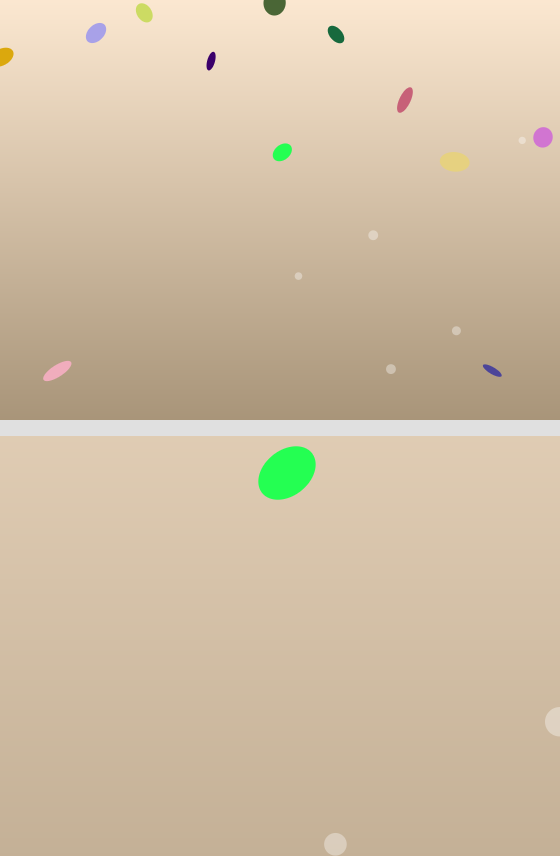
Top, the full canvas; bottom, a detail of the centre.
Give the GLSL for this background, as a Shadertoy shader.

```glsl
// Scattered flat confetti ellipses and a few pale specks on a warm vertical gradient.
// Pieces are spread over horizontal slots with hashed offset, size and tilt,
// then drawn as antialiased ellipse distances in units of the canvas height.

const vec3 SKY_TOP = vec3(0.985, 0.908, 0.818);
const vec3 SKY_BOTTOM = vec3(0.660, 0.583, 0.475);

const int PIECE_COUNT = 12;
const int LOW_PERIOD = 9;                       // one piece per period lies low
const vec2 HIGH_BAND = vec2(0.60, 1.0);
const vec2 LOW_BAND = vec2(0.06, 0.13);
const vec2 PIECE_RADIUS = vec2(0.021, 0.042);   // long half axis, min and max
const vec2 PIECE_RATIO = vec2(0.27, 1.0);       // short to long axis

const int SPECK_COUNT = 5;
const vec2 SPECK_RADIUS = vec2(0.008, 0.0125);
const vec2 SPECK_BAND = vec2(0.03, 0.72);
const float SPECK_START = 0.45;                 // specks keep to the right of this
const float SPECK_OPACITY = 0.36;

// Piece colours from left to right
const vec3 PALETTE[PIECE_COUNT] = vec3[](
    vec3(0.86, 0.66, 0.05), vec3(0.94, 0.68, 0.74), vec3(0.66, 0.63, 0.91),
    vec3(0.80, 0.86, 0.39), vec3(0.23, 0.00, 0.42), vec3(0.29, 0.40, 0.21),
    vec3(0.14, 1.00, 0.32), vec3(0.09, 0.41, 0.24), vec3(0.78, 0.38, 0.47),
    vec3(0.90, 0.82, 0.50), vec3(0.30, 0.27, 0.60), vec3(0.82, 0.46, 0.82));

// Integer hash of an index and a channel, from 0 to 1
float hash(int index, int channel) {
    uint state = uint(index * 16 + channel) * 747796405u + 2891336453u;
    state = ((state >> ((state >> 28u) + 4u)) ^ state) * 277803737u;
    state = (state >> 22u) ^ state;
    return float(state >> 8u) / 16777216.0;
}

float hashRange(int index, int channel, vec2 range) {
    return mix(range.x, range.y, hash(index, channel));
}

// Approximate signed distance to an ellipse with half axes r
float ellipseDistance(vec2 p, vec2 r) {
    float k = length(p / r);
    return k * (k - 1.0) / max(length(p / (r * r)), 1e-4);
}

float coverage(float dist, float pixel) {
    return clamp(0.5 - dist / pixel, 0.0, 1.0);
}

vec2 rotate(vec2 p, float angle) {
    float c = cos(angle), s = sin(angle);
    return vec2(c * p.x + s * p.y, c * p.y - s * p.x);
}

void mainImage(out vec4 fragColor, in vec2 fragCoord) {
    float pixel = 1.0 / iResolution.y;
    float aspect = iResolution.x * pixel;
    vec2 uv = fragCoord * pixel;

    vec3 color = mix(SKY_BOTTOM, SKY_TOP, uv.y);

    // Pale translucent specks
    for (int i = 0; i < SPECK_COUNT; i++) {
        int id = i + 100;
        float slot = (float(i) + hash(id, 0)) / float(SPECK_COUNT);
        vec2 center = vec2(aspect * mix(SPECK_START, 1.0, slot),
                           hashRange(id, 1, SPECK_BAND));
        float dist = length(uv - center) - hashRange(id, 2, SPECK_RADIUS);
        color = mix(color, vec3(1.0), SPECK_OPACITY * coverage(dist, pixel));
    }

    // Opaque confetti pieces
    for (int i = 0; i < PIECE_COUNT; i++) {
        float slot = (float(i) + hash(i, 0)) / float(PIECE_COUNT);
        vec2 band = i % LOW_PERIOD == 1 ? LOW_BAND : HIGH_BAND;
        vec2 center = vec2(aspect * slot, hashRange(i, 1, band));
        float radius = hashRange(i, 2, PIECE_RADIUS);
        vec2 axes = radius * vec2(1.0, hashRange(i, 3, PIECE_RATIO));
        vec2 local = rotate(uv - center, 3.14159 * hash(i, 4));
        color = mix(color, PALETTE[i], coverage(ellipseDistance(local, axes), pixel));
    }

    fragColor = vec4(color, 1.0);
}
```
